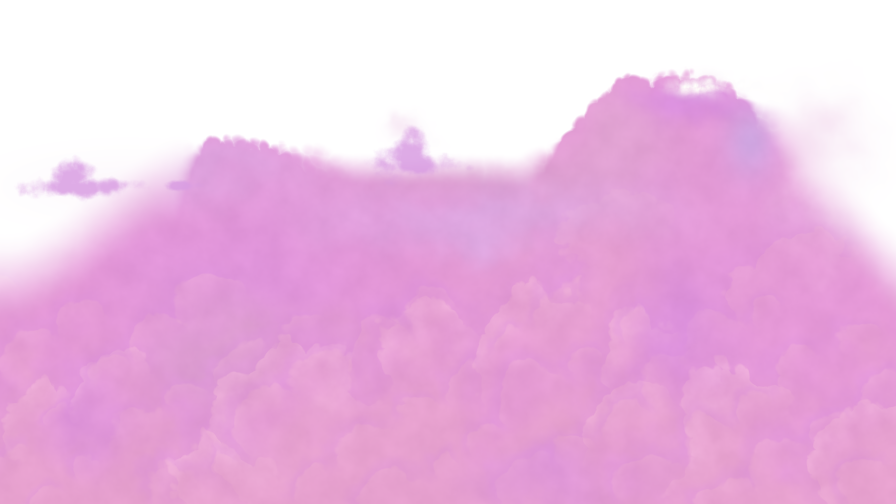
A Shadertoy shader for this background:

```glsl
#define BASE_ORCHID vec3(0.895, 0.595, 0.842)
#define WARM_PINK vec3(0.905, 0.632, 0.810)
#define LIT_PINK vec3(0.935, 0.705, 0.855)
#define VIOLET vec3(0.845, 0.550, 0.875)
#define LAVENDER vec3(0.855, 0.680, 0.900)
#define MAUVE vec3(0.840, 0.625, 0.795)
#define PALE_CLOUD vec3(0.965, 0.890, 0.950)
#define PUFF_SIZE 0.050
#define MOUND_COUNT 12
#define PUFF_COUNT 48

float hash(vec2 p) {
    vec3 q = fract(p.xyx * vec3(0.1031, 0.1030, 0.0973));
    q += dot(q, q.yzx + 33.33);
    return fract((q.x + q.y) * q.z);
}
float noise(vec2 p) {
    vec2 i = floor(p), f = fract(p);
    f = f * f * (3.0 - 2.0 * f);
    return mix(mix(hash(i), hash(i + vec2(1, 0)), f.x),
               mix(hash(i + vec2(0, 1)), hash(i + vec2(1, 1)), f.x), f.y);
}
float fbm(vec2 p) {
    float sum = 0.0;
    for (float amp = 0.5; amp > 0.03; amp *= 0.5) {
        p = mat2(1.6, 1.2, -1.2, 1.6) * p + 7.3;
        sum += amp * noise(p * 0.5);
    }
    return sum;
}
// Rounded bumps, one per jittered cell
float puffs(vec2 p) {
    float nearest = 1.0;
    for (int k = 0; k < 9; k++) {
        vec2 c = floor(p) + vec2(k % 3, k / 3) - 1.0;
        vec2 d = c + 0.15 + 0.7 * vec2(hash(c), hash(c + 41.7)) - p;
        nearest = min(nearest, dot(d, d));
    }
    return 1.0 - nearest;
}
// Blend a soft elliptical patch of colour
void tint(inout vec3 col, vec3 hue, float amount, vec2 p, vec2 centre, vec2 size) {
    vec2 q = (p - centre) / size;
    col = mix(col, hue, amount * exp(-dot(q, q)));
}
float band(float x, float a, float b, float c, float d) {
    return smoothstep(a, b, x) * (1.0 - smoothstep(c, d, x));
}
float skyline(float x) {
    return 0.445 + 0.205 * smoothstep(0.0, 0.40, x)
        + 0.075 * band(x, 0.34, 0.42, 0.46, 0.74)
        + 0.015 * band(x, 0.55, 0.75, 0.95, 1.15)
        + 0.20 * smoothstep(1.02, 1.25, x) - 0.46 * smoothstep(1.38, 1.90, x);
}

void mainImage(out vec4 fragColor, in vec2 fragCoord) {
    vec2 p = fragCoord / iResolution.y;
    p.x += 0.5 * (16.0 / 9.0 - iResolution.x / iResolution.y);
    vec2 warp = vec2(fbm(p * 8.0), fbm(p * 8.0 + 19.0)) - 0.48;
    vec2 w = (p + 0.06 * warp) / PUFF_SIZE;
    float billow = 0.65 * puffs(w) + 0.35 * puffs(w * 2.3) - 0.8;
    float grain = fbm(p * 24.0) - 0.48;

    // Broad colour regions
    vec2 g = p + 0.16 * warp;
    vec3 cloud = mix(WARM_PINK, BASE_ORCHID, smoothstep(0.02, 0.40, g.y + 0.5 * warp.x));
    tint(cloud, WARM_PINK, 0.7, g, vec2(1.12, 0.40), vec2(0.22, 0.18));
    tint(cloud, VIOLET, 0.4, g, vec2(0.48, 0.45), vec2(0.24, 0.14));
    tint(cloud, MAUVE, 0.6, g, vec2(0.44, 0.28), vec2(0.13, 0.11));

    // Large mounds (centre, radius), then scattered small puffs, back to front
    vec3 mounds[MOUND_COUNT] = vec3[](
        vec3(1.25, 0.48, 0.13), vec3(1.60, 0.42, 0.13), vec3(1.06, 0.31, 0.13),
        vec3(1.29, 0.29, 0.09), vec3(0.84, 0.30, 0.10), vec3(0.25, 0.20, 0.09),
        vec3(1.24, 0.15, 0.10), vec3(0.08, 0.16, 0.09), vec3(0.59, 0.12, 0.17),
        vec3(1.47, 0.12, 0.14), vec3(1.76, 0.08, 0.13), vec3(0.44, 0.03, 0.11));
    for (int i = 0; i < MOUND_COUNT + PUFF_COUNT; i++) {
        bool big = i < MOUND_COUNT;
        float k = float(i - MOUND_COUNT), row = k / float(PUFF_COUNT);
        vec3 m = big ? mounds[i] : vec3(fract(k * 0.618) * 1.8, 0.40 - 0.42 * row,
                                        0.03 + 0.04 * hash(vec2(k, 5.0)));
        vec2 q = p + (big ? 0.15 : 0.09) * warp - m.xy;
        float depth = m.z - length(q) + (big ? 0.05 : 0.03) * billow;
        float facing = smoothstep(-0.4, 0.8, dot(q, vec2(-0.6, 0.8)) / m.z);
        float body = smoothstep(-0.002, 0.006, depth) * facing;
        float shadow = smoothstep(-0.6 * m.z, 0.0, depth) * facing - body;
        float lit = (big ? 0.65 : 0.30) * (0.7 + 1.5 * grain) * (m.y > 0.4 ? 0.4 : 1.0);
        cloud = mix(cloud, mix(BASE_ORCHID, VIOLET, 0.6), 0.3 * max(shadow, 0.0));
        cloud = mix(cloud, WARM_PINK, 0.2 * body);
        cloud = mix(cloud, LIT_PINK, lit * body * exp(-max(depth, 0.0) * 2.0 / m.z));
    }
    tint(cloud, VIOLET, 0.6, g, vec2(1.37, 0.36), vec2(0.08, 0.12));
    tint(cloud, VIOLET, 0.5, g, vec2(0.18, 0.15), vec2(0.08, 0.09));
    tint(cloud, VIOLET, 0.5, g, vec2(1.08, 0.04), vec2(0.16, 0.06));

    // Cooler haze along the top
    tint(cloud, LAVENDER, 0.7, g, vec2(0.98, 0.58), vec2(0.30, 0.06));
    tint(cloud, MAUVE, 0.6, p, vec2(0.92, 0.65), vec2(0.22, 0.04));
    tint(cloud, LAVENDER, 0.5, g, vec2(0.45, 0.68), vec2(0.20, 0.07));
    tint(cloud, mix(MAUVE, LIT_PINK, 0.4), 0.7, g, vec2(1.22, 0.71), vec2(0.14, 0.13));
    tint(cloud, VIOLET, 0.9, g, vec2(1.40, 0.79), vec2(0.11, 0.04));
    tint(cloud, vec3(0.78, 0.67, 0.90), 0.7, p, vec2(1.49, 0.72), vec2(0.05, 0.07));
    tint(cloud, PALE_CLOUD, 0.8, g, vec2(1.65, 0.67), vec2(0.09, 0.11));
    cloud += 0.05 * grain + 0.015 * billow;

    // Cloud bank fading into pale sky
    vec3 col = vec3(1.0);
    tint(col, PALE_CLOUD, 0.25, p, vec2(0.25, 0.63), vec2(0.20, 0.06));
    tint(col, PALE_CLOUD, 0.9, g, vec2(1.63, 0.70), vec2(0.09, 0.07));
    float firm = band(p.x, 0.34, 0.41, 0.54, 0.72) + band(p.x, 1.04, 1.12, 1.46, 1.60);
    float soft = mix(mix(0.095, 0.035, band(p.x, 0.5, 0.7, 1.0, 1.2)), 0.008, firm);
    float rise = skyline(p.x) - p.y + mix(0.01, 0.05, firm) * (billow + warp.y);
    col = mix(col, cloud, smoothstep(-soft, soft, rise));

    // Detached wisps: centre and size
    vec4 wisps[5] = vec4[](vec4(0.145, 0.630, 0.11, 0.022), vec4(0.140, 0.645, 0.05, 0.04),
        vec4(0.36, 0.632, 0.04, 0.010), vec4(0.820, 0.670, 0.075, 0.025),
        vec4(0.805, 0.685, 0.045, 0.05));
    float ragged = 1.6 * grain - 0.8 * billow, cover = 0.0;
    for (int i = 0; i < 5; i++)
        cover = max(cover, 1.0 - smoothstep(0.3, 1.15, length((p - wisps[i].xy) / wisps[i].zw) + ragged));
    tint(col, PALE_CLOUD, 0.7, g, vec2(0.785, 0.720), vec2(0.035, 0.025));
    tint(col, PALE_CLOUD, 0.8 - 2.0 * ragged, p, vec2(1.39, 0.83), vec2(0.07, 0.02));
    col = mix(col, mix(VIOLET, LAVENDER, 0.5), 0.85 * cover);
    fragColor = vec4(clamp(col, 0.0, 1.0), 1.0);
}
```
